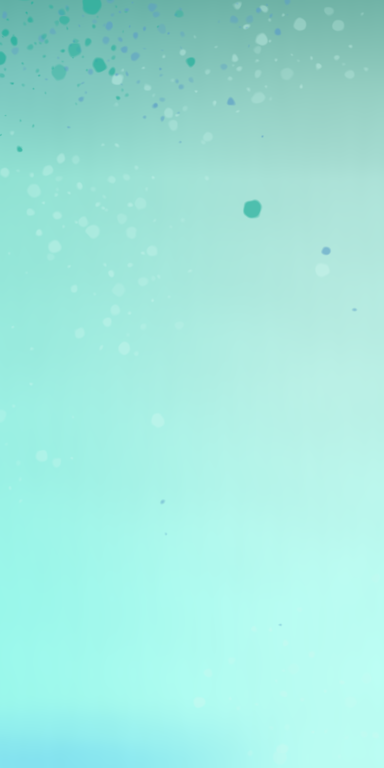
Give the GLSL for this background, as a Shadertoy shader.

```glsl
// Mint paint-wash gradient with teal, blue and pale splatter fading down the canvas.

vec3 hash3(vec2 p) {
    vec3 q = fract(p.xyx * vec3(0.1031, 0.1030, 0.0973));
    q += dot(q, q.yxz + 33.33);
    return fract((q.xxy + q.yzz) * q.zyx);
}

float cornerSlope(vec2 cell, vec2 corner, vec2 f) {
    return dot(hash3(cell + corner).xy * 2.0 - 1.0, f - corner);
}

float gradientNoise(vec2 p) {
    vec2 cell = floor(p), f = fract(p);
    vec2 u = f * f * f * (f * (f * 6.0 - 15.0) + 10.0);
    vec2 e = vec2(0.0, 1.0);
    return mix(mix(cornerSlope(cell, e.xx, f), cornerSlope(cell, e.yx, f), u.x),
               mix(cornerSlope(cell, e.xy, f), cornerSlope(cell, e.yy, f), u.x), u.y);
}

float ramp(float a, float b, float x) {
    return clamp((x - a) / (b - a), 0.0, 1.0);
}

// Coverage of random dots that thin out away from an elliptical patch
float splatter(vec2 p, float cells, float maxRadius, vec2 centre, vec2 spread, float amount, float seed) {
    float edge = 1.5 / iResolution.x;
    vec2 home = floor(p * cells);
    float coverage = 0.0;
    for (int j = -1; j <= 1; j++) {
        for (int i = -1; i <= 1; i++) {
            vec2 cell = home + vec2(i, j);
            vec3 place = hash3(cell + seed);
            vec3 look = hash3(cell + seed + 71.7);
            vec2 dotCentre = (cell + place.xy) / cells;
            vec2 offset = (dotCentre - centre) / spread;
            float present = step(place.z, amount * exp(-dot(offset, offset)));
            float radius = maxRadius * mix(0.18, 1.0, look.x * look.x * look.x);
            float disc = 1.0 - smoothstep(-edge, edge, length(p - dotCentre) - radius);
            coverage = max(coverage, present * disc * mix(0.4, 1.0, look.y));
        }
    }
    return coverage;
}

// Vertical wash blended between a cooler left and a paler right side
vec3 wash(vec2 uv) {
    float side = smoothstep(-0.1, 0.95, uv.x);
    float h = uv.y + 0.012 * gradientNoise(uv * vec2(2.0, 5.0));
    vec3 floorTone = mix(vec3(0.60, 0.97, 0.92), vec3(0.73, 0.99, 0.95), side);
    vec3 middleTone = mix(vec3(0.60, 0.93, 0.88), vec3(0.73, 0.94, 0.90), side);
    vec3 upperTone = mix(vec3(0.56, 0.88, 0.82), vec3(0.67, 0.88, 0.84), side);
    vec3 shadeTone = mix(vec3(0.48, 0.78, 0.75), vec3(0.57, 0.80, 0.75), side);
    vec3 topTone = mix(vec3(0.38, 0.69, 0.65), vec3(0.44, 0.70, 0.65), side);
    vec3 color = mix(floorTone, middleTone, ramp(0.22, 0.50, h));
    color = mix(color, upperTone, ramp(0.50, 0.79, h));
    color = mix(color, shadeTone, ramp(0.77, 0.89, h));
    return mix(color, topTone, ramp(0.89, 1.0, h));
}

void mainImage(out vec4 fragColor, in vec2 fragCoord) {
    vec2 uv = fragCoord / iResolution.xy;
    vec2 p = vec2(uv.x, uv.y * 2.0);
    vec3 color = wash(uv);

    // Blue pool in the lower left corner
    float pool = 1.0 - smoothstep(0.0, 0.10, uv.y + 0.012 * gradientNoise(p * vec2(4.0, 18.0)));
    color = mix(color, vec3(0.52, 0.89, 0.94), pool * (1.0 - smoothstep(0.1, 0.85, uv.x)));

    // Soft blotches and faint brush grain
    color += 0.012 * gradientNoise(p * vec2(3.0, 6.0));
    color += 0.006 * gradientNoise(p * vec2(28.0, 5.0));

    // Noise roughens the outlines of the drops
    vec2 rough = p + 0.007 * vec2(gradientNoise(p * 42.0), gradientNoise(p * 42.0 + 19.0));

    // Pale spatter along the upper diagonal, left side and lower right
    float pale = splatter(rough, 26.0, 0.017, vec2(0.70, 1.85), vec2(0.20, 0.14), 0.75, 3.0);
    pale = max(pale, splatter(rough, 26.0, 0.018, vec2(0.22, 1.47), vec2(0.25, 0.17), 0.75, 17.0));
    pale = max(pale, splatter(rough, 24.0, 0.018, vec2(0.34, 1.18), vec2(0.14, 0.12), 0.45, 29.0));
    pale = max(pale, splatter(rough, 24.0, 0.016, vec2(0.06, 0.87), vec2(0.09, 0.18), 0.55, 41.0));
    pale = max(pale, splatter(rough, 24.0, 0.018, vec2(0.76, 0.18), vec2(0.20, 0.24), 0.60, 53.0));
    color = mix(color, vec3(0.82, 0.97, 0.94), 0.42 * pale);

    // Blue speckles across the top
    float blue = splatter(rough, 32.0, 0.012, vec2(0.32, 1.88), vec2(0.22, 0.14), 0.75, 67.0);
    blue = max(blue, splatter(rough, 32.0, 0.011, vec2(0.68, 1.97), vec2(0.12, 0.06), 0.75, 83.0));
    color = mix(color, vec3(0.36, 0.62, 0.78), 0.75 * blue);

    // Teal drops in the upper left corner
    float teal = splatter(rough, 20.0, 0.026, vec2(0.08, 1.92), vec2(0.22, 0.14), 0.85, 97.0);
    teal = max(teal, splatter(rough, 36.0, 0.010, vec2(0.08, 1.90), vec2(0.22, 0.17), 0.60, 113.0));
    color = mix(color, vec3(0.15, 0.69, 0.61), 0.85 * teal);

    fragColor = vec4(clamp(color, 0.0, 1.0), 1.0);
}
```
